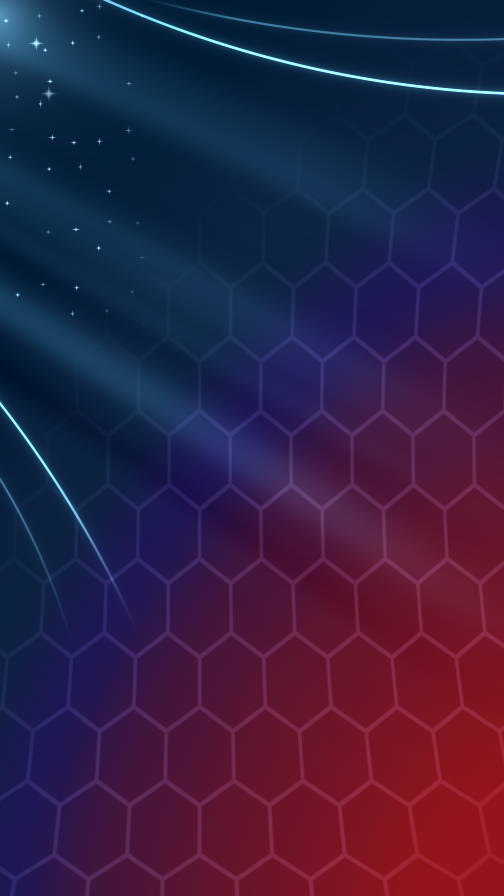
Reproduce this background procedurally as a WebGL 1 fragment shader.

```glsl
precision highp float;
// Navy to crimson backdrop: a colour ramp around the lower right corner,
// slanted light rays from the upper left, a stretched honeycomb that fans
// out gently, four glowing arcs and a scatter of four-pointed sparkles.

uniform vec2 u_resolution;

// Positions are in canvas widths, measured from the top left, y downwards.
const vec3 NAVY_DEEP = vec3(0.005, 0.105, 0.205);
const vec3 NAVY = vec3(0.045, 0.130, 0.250);
const vec3 INDIGO = vec3(0.115, 0.090, 0.330);
const vec3 PLUM = vec3(0.280, 0.080, 0.225);
const vec3 WINE = vec3(0.410, 0.080, 0.165);
const vec3 CRIMSON = vec3(0.580, 0.080, 0.105);
const vec3 RAY_TINT = vec3(0.085, 0.155, 0.180);
const vec3 HEX_TINT = vec3(0.090, 0.085, 0.120);
const vec3 ARC_TINT = vec3(0.550, 0.880, 0.960);
const vec3 GLOW_TINT = vec3(0.300, 0.400, 0.440);

const vec2 WARM_CENTRE = vec2(1.0, 1.778);
const vec2 WARM_RADII = vec2(0.995, 1.296);
const float WARM_POWER = 1.5;
const float RAY_SLOPE = 0.45;
const float RAY_SPREAD = 0.30;
const vec2 HEX_ORIGIN = vec2(0.396, 0.766);
const float HEX_WIDTH = 0.121;
const float HEX_FAN = 0.0346;
const float HEX_ROW = 0.1468;
const float HEX_LINE = 0.026;
const float STAR_CELL = 0.06;
const float STAR_DENSITY = 0.62;

// Arcs: centre and radius.
const vec3 ARC_TOP = vec3(1.088, -1.968, 2.155);
const vec3 ARC_TOP_FAINT = vec3(0.914, -2.352, 2.431);
const vec3 ARC_LEFT = vec3(-1.718, 2.139, 2.178);
const vec3 ARC_LEFT_FAINT = vec3(-1.132, 1.641, 1.326);

float hash(vec2 p) {
  return fract(sin(dot(p, vec2(41.3, 289.1))) * 4375.85);
}

float noise(float x) {
  float i = floor(x);
  return mix(hash(vec2(i, 3.0)), hash(vec2(i + 1.0, 3.0)), smoothstep(0.0, 1.0, x - i));
}

float bell(float x, float centre, float width) {
  float d = (x - centre) / width;
  return exp(-d * d);
}

vec3 warmRamp(float r) {
  vec3 c = mix(CRIMSON, WINE, smoothstep(0.10, 0.58, r));
  c = mix(c, PLUM, smoothstep(0.50, 0.80, r));
  c = mix(c, INDIGO, smoothstep(0.76, 1.00, r));
  c = mix(c, NAVY, smoothstep(0.97, 1.18, r));
  return mix(c, NAVY_DEEP, smoothstep(1.15, 1.60, r));
}

// Ray strength; each ray keeps its own height on the left edge.
float rays(vec2 p) {
  float lane = (p.y - RAY_SLOPE * p.x) / (1.0 + RAY_SPREAD * p.x);
  float light = 0.75 * bell(lane, 0.06, 0.065) + 0.55 * bell(lane, 0.37, 0.085)
    + 0.95 * bell(lane, 0.595, 0.050) - 0.25 * bell(lane, 0.73, 0.035);
  float streaks = (noise(lane * 24.0) - 0.4) * 0.35 * bell(lane, 0.35, 0.38);
  return (light + streaks) * exp(-0.7 * p.x) * (1.0 - smoothstep(0.55, 1.20, p.x));
}

// Distance to the nearest honeycomb edge, in cell widths.
float hexEdge(vec2 p) {
  float bend = p.y - 0.88;
  float width = HEX_WIDTH + HEX_FAN * bend * bend;
  vec2 q = (p - HEX_ORIGIN) / vec2(width, HEX_ROW / 0.866) + vec2(0.5, 0.0);
  vec2 period = vec2(1.0, 1.732);
  vec2 a = mod(q, period) - 0.5 * period;
  vec2 b = mod(q - 0.5 * period, period) - 0.5 * period;
  vec2 cell = abs(dot(a, a) < dot(b, b) ? a : b);
  return 0.5 - max(cell.x, dot(cell, vec2(0.5, 0.866)));
}

float circle(vec2 p, vec3 arc) {
  return length(p - arc.xy) - arc.z;
}

float glowLine(float d, float halfWidth, float pixel) {
  float core = 1.0 - smoothstep(halfWidth - 0.5 * pixel, halfWidth + pixel, abs(d));
  return core + 0.28 * exp(-abs(d) / 0.007);
}

float sparkle(vec2 d, float size) {
  vec2 s = sqrt(abs(d) / size);
  return 1.0 - smoothstep(0.35, 1.0, s.x + s.y);
}

float stars(vec2 p) {
  vec2 id = floor(p / STAR_CELL);
  vec2 jitter = 0.2 + 0.6 * vec2(hash(id), hash(id + 17.0));
  float lit = step(hash(id + 31.0), STAR_DENSITY) * (0.25 + 0.75 * hash(id + 47.0));
  float area = (1.0 - smoothstep(0.20, 0.33, p.x)) * (1.0 - smoothstep(0.60, 0.70, p.y));
  float small = lit * area * sparkle(p - (id + jitter) * STAR_CELL, 0.012);
  return small + 0.8 * sparkle(p - vec2(0.072, 0.086), 0.026)
    + 0.6 * sparkle(p - vec2(0.097, 0.186), 0.028);
}

void main() {
  float pixel = 1.0 / u_resolution.x;
  vec2 p = vec2(gl_FragCoord.x, u_resolution.y - gl_FragCoord.y) * pixel;

  // Colour ramp on a soft superellipse
  vec2 w = pow(abs(p - WARM_CENTRE) / WARM_RADII, vec2(WARM_POWER));
  float r = pow(w.x + w.y, 1.0 / WARM_POWER);
  vec3 color = warmRamp(r);

  // Rays stay outside the two corner discs
  float top = circle(p, ARC_TOP);
  float left = circle(p, ARC_LEFT);
  float open = smoothstep(-0.01, 0.01, top) * mix(1.0, smoothstep(-0.01, 0.01, left), 0.8);
  color += RAY_TINT * rays(p) * open;

  // Honeycomb
  float hex = 1.0 - smoothstep(HEX_LINE * 0.5, HEX_LINE + pixel / HEX_WIDTH, hexEdge(p));
  color += HEX_TINT * hex * (1.0 - smoothstep(0.80, 1.42, r)) * mix(0.5, 1.0, smoothstep(0.0, 0.4, r));

  // Corner glow, arcs and sparkles
  color += GLOW_TINT * exp(-length((p - vec2(0.0, 0.03)) * vec2(1.0, 0.9)) / 0.075);
  float arcs = glowLine(top, 0.0020, pixel) * mix(0.65, 1.0, smoothstep(0.2, 0.5, p.x));
  arcs += 0.35 * glowLine(circle(p, ARC_TOP_FAINT), 0.0016, pixel) * smoothstep(0.25, 0.50, p.x);
  arcs += 0.9 * glowLine(left, 0.0018, pixel) * (1.0 - smoothstep(0.85, 1.27, p.y));
  arcs += 0.32 * glowLine(circle(p, ARC_LEFT_FAINT), 0.0016, pixel) * (1.0 - smoothstep(0.95, 1.31, p.y));
  color += ARC_TINT * arcs + vec3(0.75, 0.85, 0.9) * stars(p);

  gl_FragColor = vec4(clamp(color, 0.0, 1.0), 1.0);
}
```
